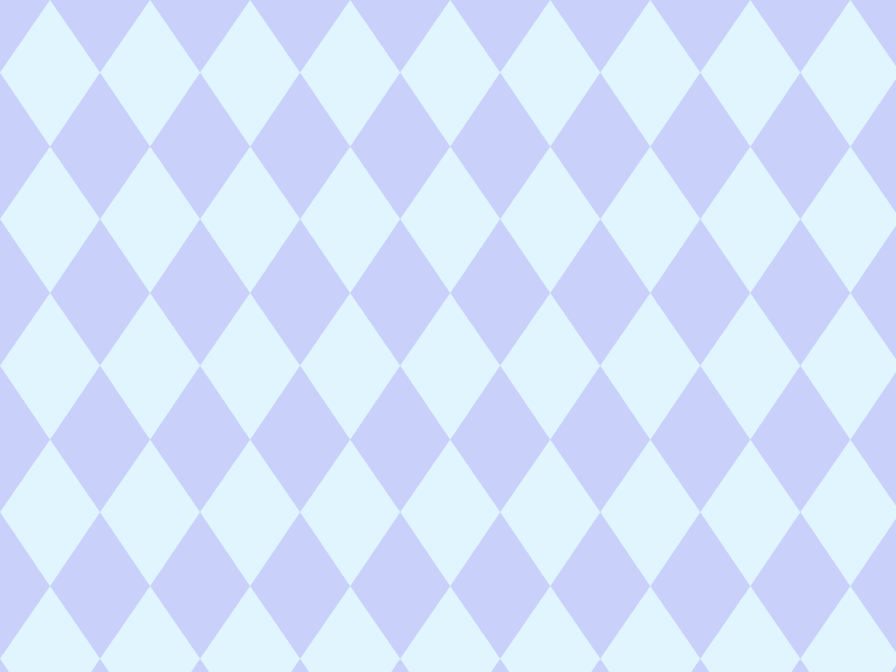
Reproduce this pattern procedurally as a WebGL 2 fragment shader.

```glsl
#version 300 es
precision highp float;
// Harlequin pattern: pale ice-blue diamonds on a periwinkle ground.

// Lengths are fractions of the canvas height.
#define CELL_WIDTH 0.14887
#define CELL_HEIGHT 0.21806
#define WAIST 0.495
#define ICE_BLUE vec3(0.88, 0.96, 1.00)
#define PERIWINKLE vec3(0.79, 0.82, 0.98)

uniform vec2 u_resolution;
out vec4 fragColor;

// Signed distance to the nearest diamond edge, negative inside.
float diamondDistance(vec2 p) {
    vec2 cell = fract(p / vec2(CELL_WIDTH, CELL_HEIGHT));
    float fromAxis = abs(cell.x - 0.5) * 2.0;

    // Width grows from each tip to a waist just above the middle.
    bool upper = cell.y < WAIST;
    float span = upper ? WAIST : 1.0 - WAIST;
    float width = (upper ? cell.y : 1.0 - cell.y) / span;

    vec2 slope = vec2(2.0 / CELL_WIDTH, 1.0 / (span * CELL_HEIGHT));
    return (fromAxis - width) / length(slope);
}

void main() {
    // Rows are measured down from the top edge.
    vec2 p = vec2(gl_FragCoord.x, u_resolution.y - gl_FragCoord.y) / u_resolution.y;

    // Blend across one pixel at the edge.
    float pixel = 1.0 / u_resolution.y;
    float coverage = clamp(0.5 - diamondDistance(p) / pixel, 0.0, 1.0);

    fragColor = vec4(mix(PERIWINKLE, ICE_BLUE, coverage), 1.0);
}
```
